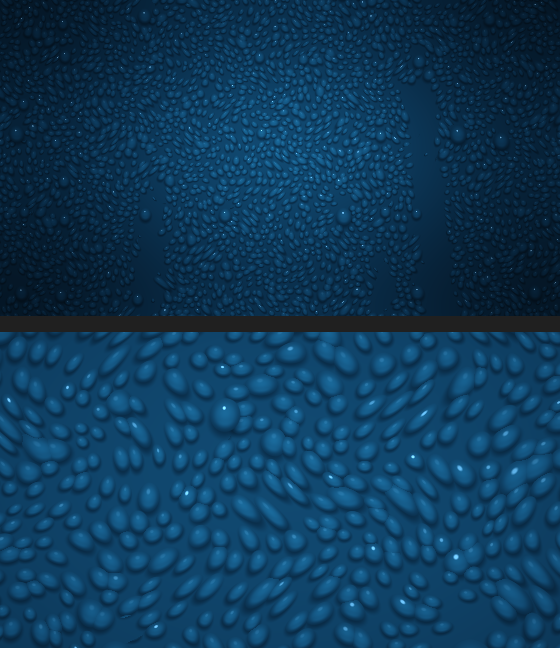
Top, the full canvas; bottom, a detail of the centre.
This texture is drawn by a WebGL 1 fragment shader. Its source:

```glsl
precision highp float;
// Condensation: packed water drops on dark blue glass, with wiped streaks and a soft vignette.
uniform vec2 u_resolution;

#define GRID vec2(68.0, 44.0)      // small drops, rows must be even
#define BIG_GRID vec2(14.0, 8.0)   // cells that may hold a large drop
#define BIG_SHARE 0.27
#define JITTER 0.56
#define SMALL_RADIUS 0.29
#define RADIUS_SPREAD 0.2
#define SHADOW 0.34
#define GLINT 0.6
#define WARP 0.55
#define ASPECT 0.5625
#define TAU 6.2831853

float hash(vec2 p) {
  p = fract(p * vec2(0.1731, 0.2397) + 0.137);
  p += dot(p, p.yx + 19.19);
  return fract((p.x + p.y) * p.x * 7.31 + p.y * 13.7);
}

vec2 hash2(vec2 p) {
  return vec2(hash(p + 3.7), hash(p.yx + 41.3));
}

// Whole-number waves that bend the rows so no lattice shows.
vec2 warp(vec2 uv) {
  vec2 a = TAU * uv;
  return WARP * vec2(sin(4.0 * a.y + 2.0 * a.x) + 0.6 * sin(7.0 * a.y - 3.0 * a.x + 1.0),
                     sin(5.0 * a.x + 2.0 * a.y + 2.0) + 0.7 * sin(11.0 * a.x - 3.0 * a.y));
}

// Large drop of this cell: offset in radii (xy), radius in cells (z), seed (w).
vec4 bigDrop(vec2 uv) {
  vec2 g = uv * BIG_GRID;
  vec2 id = mod(floor(g), BIG_GRID);
  vec2 center = 0.5 + (hash2(id + 11.0) - 0.5) * 0.3;
  float seed = hash(id + 27.0);
  float radius = mix(0.13, 0.23, seed * seed);
  float present = step(hash(id + 63.0), BIG_SHARE);
  vec2 n = (fract(g) - center) / radius;
  n.x += 0.1 * (seed - 0.5) * n.y;
  return vec4(n * vec2(1.06, 0.94), radius * present, seed);
}

// Wiped channel running from its rounded top down to the lower edge.
float streak(vec2 uv, float top, float x, float lean, float width) {
  float down = top - uv.y;
  float wobble = 0.004 * sin(uv.y * 31.0 + x * 40.0) + 0.003 * sin(uv.y * 73.0);
  float halfWidth = width * sqrt(clamp(down * 12.0, 0.0, 1.0)) * (1.0 + 0.35 * down);
  return step(0.0, down) * step(abs(uv.x - x - lean * down + wobble), halfWidth);
}

// 1 where small drops have been swept away.
float swept(vec2 uv) {
  float dry = max(streak(uv, 0.76, 0.745, 0.055, 0.024), streak(uv, 0.44, 0.272, -0.02, 0.022));
  dry = max(dry, streak(uv, 0.21, 0.682, 0.0, 0.018));
  vec4 big = bigDrop(uv);
  float trail = step(0.0, big.y) * step(big.y, 1.0 + 1.6 * big.w)
              * step(abs(big.x), 1.15 - 0.15 * big.y);
  float around = max(step(length(big.xy), 1.15), trail);
  return max(dry, around * step(0.01, big.z));
}

float shadowOf(vec2 n) {
  return 1.0 - smoothstep(0.65, 1.35, length(n + vec2(0.0, 0.3)));
}

// Brightness inside a drop: lit dome, dark lower rim, faint refracted arc.
float dome(vec2 n) {
  float q = length(n);
  vec2 lit = n - vec2(0.0, 0.15);
  float rim = smoothstep(0.5, 1.0, q);
  float arc = smoothstep(0.2, 0.6, -n.y) * (1.0 - smoothstep(0.5, 0.85, q));
  return 1.0 + 0.39 * exp(-1.8 * dot(lit, lit)) - 0.3 * rim * (0.6 - 0.4 * n.y) + 0.1 * arc;
}

float glintOf(vec2 n, float size) {
  return 1.0 - smoothstep(0.3 * size, size, length(n - vec2(-0.08, 0.42)));
}

void main() {
  vec2 uv = gl_FragCoord.xy / u_resolution;
  vec2 bend = warp(uv);
  vec2 p = uv * GRID + bend;
  vec2 cellSize = vec2(1.0, ASPECT * GRID.x / GRID.y);
  float pixel = GRID.x / u_resolution.x;

  // Small drops: the nearest one, in units of its own radius, wins.
  float nearest = 9.0, radius = 1.0, seed = 0.0, shadow = 0.0;
  vec2 n = vec2(9.0);
  for (int j = -1; j <= 1; j++) {
    for (int i = -1; i <= 1; i++) {
      float row = floor(p.y) + float(j);
      float shift = 0.5 * mod(row, 2.0);
      vec2 cell = vec2(floor(p.x - shift) + float(i), row);
      vec2 id = mod(cell, GRID);
      vec2 center = cell + vec2(0.5 + shift, 0.5) + (hash2(id) - 0.5) * JITTER;
      float h = hash(id + 7.0);
      float r = SMALL_RADIUS + RADIUS_SPREAD * h + 0.16 * smoothstep(0.9, 1.0, h);
      float keep = step(0.93, hash(id + 91.0)) * 0.5;
      vec2 home = center / GRID;
      home -= warp(home - bend / GRID) / GRID;
      r *= mix(1.0, keep, swept(fract(home)));
      if (r > 0.05) {
        vec2 d = (p - center) * cellSize / r;
        d.x *= 0.92 + 0.14 * hash(id + 19.0);
        shadow = max(shadow, shadowOf(d));
        if (length(d) < nearest) {
          nearest = length(d);
          n = d;
          radius = r;
          seed = hash(id + 33.0);
        }
      }
    }
  }
  float edge = 0.7 * pixel / radius;
  float inside = 1.0 - smoothstep(1.0 - edge, 1.0 + edge, nearest);
  float gain = mix(1.0 - SHADOW * shadow, dome(n), inside);
  float glint = inside * glintOf(n, 0.26) * (0.1 + 0.9 * pow(seed, 16.0));

  // Large drops lie on top.
  vec4 big = bigDrop(uv);
  if (big.z > 0.01) {
    float bigEdge = 0.7 * pixel * BIG_GRID.x / GRID.x / big.z;
    float bigInside = 1.0 - smoothstep(1.0 - bigEdge, 1.0 + bigEdge, length(big.xy));
    gain = mix(gain * (1.0 - SHADOW * shadowOf(big.xy)), dome(big.xy), bigInside);
    glint = mix(glint, glintOf(big.xy, 0.15), bigInside);
  }

  // Wrapping vignette, then the blue ramp.
  vec2 v = 0.5 - 0.5 * cos(TAU * (uv - vec2(0.0, 0.03)));
  float light = 0.148 + 0.15 * v.x + 0.07 * v.y + 0.075 * v.x * v.y;
  float tone = light * gain;
  vec3 color = tone * vec3(0.1 + 0.11 * tone, 0.56 + 0.2 * tone, 1.0);
  color += GLINT * glint * vec3(0.75, 0.9, 1.0) * (0.4 + 1.6 * light);
  gl_FragColor = vec4(color, 1.0);
}
```
